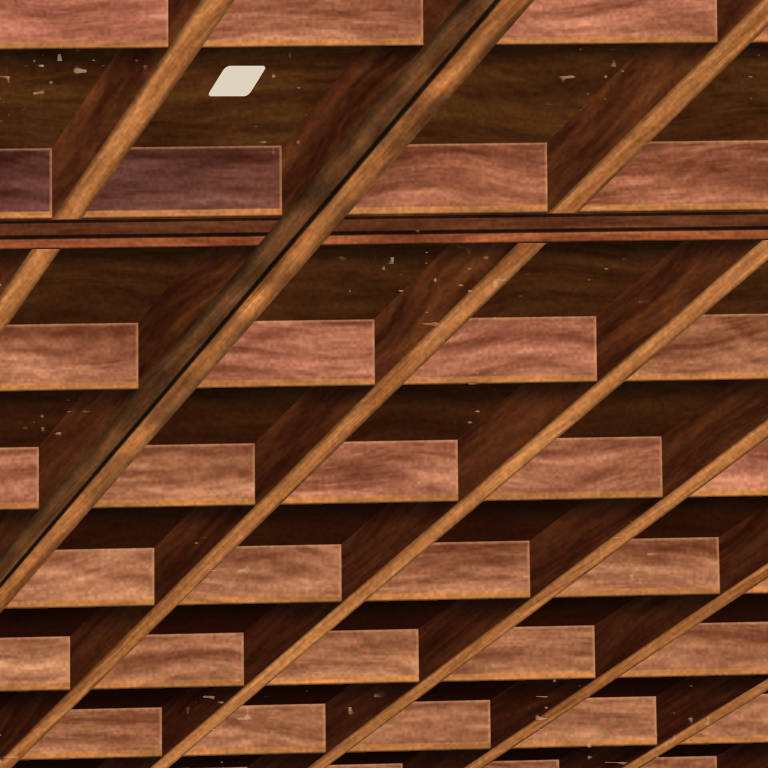
Write a Shadertoy shader that draws this pattern.

```glsl
// Underside of a timber grid ceiling seen at an angle: level joists cross slanted rafters.
// Both sets follow closed-form perspective; each cell is layered as ceiling, rafter side,
// joist face, rafter underside, then the heavy beams. Value noise supplies grain and wear.

float hash(vec2 p) {
    vec3 q = fract(vec3(p.xyx) * 0.1031);
    q += dot(q, q.yzx + 33.33);
    return fract((q.x + q.y) * q.z);
}

float noise(vec2 p) {
    vec2 i = floor(p), f = fract(p);
    f *= f * (3.0 - 2.0 * f);
    return mix(mix(hash(i), hash(i + vec2(1, 0)), f.x),
               mix(hash(i + vec2(0, 1)), hash(i + vec2(1, 1)), f.x), f.y);
}

// Streaks running along the x axis of p, bent by a slow wobble.
float grain(vec2 p) {
    p.y += 0.035 * noise(p * vec2(7, 12));
    return 0.45 * noise(p * vec2(8, 65)) + 0.33 * noise(p * vec2(18, 150))
         + 0.22 * noise(p * vec2(60, 300));
}

float rafterSpacing(float y) { return 0.2044 + 0.16 * y; }
float rafterCoord(vec2 p) { return (p.x + 0.406 - 0.69 * p.y) / rafterSpacing(p.y); }
float rafterX(float k, float y) { return k * rafterSpacing(y) - 0.406 + 0.69 * y; }
float rafterHalf(float k) { return k == 1.0 ? 0.13 : 0.06; }
float joistLine(float n) { return 1.1206 * pow(0.835, n) - 0.446; }

void mainImage(out vec4 fragColor, in vec2 fragCoord) {
    vec2 p = fragCoord / iResolution.y;
    float soft = max(0.9 / iResolution.y, 0.0012);

    // Joist rows: tilt slightly, stretch the rows above the heavy beam
    float v = p.y - p.x * (0.008 + 0.016 * (1.0 - p.y));
    float stretch = v > 0.675 ? 0.85 : 1.0;
    v -= 0.15 * max(v - 0.675, 0.0);
    float row = ceil(log((v + 0.446) / 1.1206) / log(0.835));
    float base = (v - joistLine(row)) / stretch;
    bool heavyRow = row == 0.0;
    float h = base - (heavyRow ? 0.039 : 0.0);
    float faceHeight = 0.093 - 0.0055 * row;

    // Rafter cells
    float k = rafterCoord(p);
    float cell = floor(k);
    float rightEdge = cell + 1.0 - rafterHalf(cell + 1.0);
    float seed = hash(vec2(cell + 17.0, row + 31.0));
    float along = grain(p + seed * vec2(7, 3));
    float slant = grain(vec2(p.y + p.x * 0.6, k * 0.2 + seed));

    // Ceiling boards, darker toward the lower rows
    float light = smoothstep(-0.1, 0.95, p.y);
    vec3 col = mix(vec3(0.12, 0.03, 0.01), vec3(0.34, 0.20, 0.08),
                   light * (0.25 + 0.95 * along));

    // Rafter side
    float side = (rafterCoord(p - vec2(0, faceHeight)) - rightEdge) * rafterSpacing(p.y);
    vec3 sideCol = mix(vec3(0.14, 0.04, 0.015), vec3(0.48, 0.27, 0.13),
                       slant * (0.45 + 0.55 * light) + 0.15 * seed - 0.08);
    col = mix(col, sideCol, smoothstep(-soft, soft, side));

    // Shadow cast below the joist in front
    float gap = (joistLine(row - 1.0) - v) / stretch;
    col *= mix(0.5, 1.0, smoothstep(0.0, 0.035, gap));

    // Joist face with pale end and lower lip
    float endGap = rafterX(rightEdge, p.y - h) - p.x;
    float curl = noise(vec2(p.x * 9.0 + seed * 40.0, h * 75.0 + 4.0 * noise(p * 14.0)));
    float tone = 0.95 * along + 0.3 * curl + 0.25 * seed - 0.3 * h / faceHeight;
    vec3 faceCol = mix(vec3(0.36, 0.17, 0.09), vec3(0.84, 0.58, 0.41), tone);
    faceCol *= mix(vec3(1), vec3(0.94, 0.84, 0.92), smoothstep(4.0, 1.0, row) * seed);
    if (heavyRow) faceCol *= mix(vec3(0.62, 0.58, 0.68), vec3(0.95, 0.9, 0.9), smoothstep(0.2, 0.6, p.x));
    faceCol = mix(faceCol, vec3(0.80, 0.57, 0.40),
                  0.55 * smoothstep(0.005, 0.001, min(endGap, faceHeight - h)));
    faceCol = mix(faceCol, vec3(0.75, 0.48, 0.27) * (0.75 + 0.5 * along),
                  smoothstep(0.012, 0.009, h));
    faceCol *= smoothstep(-0.001, 0.004, h) * 0.85 + 0.15;
    float face = smoothstep(-soft, soft, endGap) * smoothstep(-soft, soft, faceHeight - h);
    col = mix(col, faceCol, face);

    // Rafter underside; the heavy one has a groove
    float id = floor(k + 0.5);
    float halfWidth = rafterHalf(id);
    float t = (k - id) / halfWidth;
    float cover = smoothstep(-soft, soft, (1.0 - abs(t)) * halfWidth * rafterSpacing(p.y) * 0.7);
    float streak = grain(vec2(p.y * 1.5 + id, k * 0.35));
    vec3 rafterCol = mix(vec3(0.42, 0.22, 0.09), vec3(0.82, 0.54, 0.31),
                         streak + 0.3 * hash(vec2(id, 9)) - 0.1);
    rafterCol *= 1.0 - 0.35 * smoothstep(0.55, 1.0, abs(t));
    if (id == 1.0) {
        rafterCol *= mix(0.55, 0.95, smoothstep(-0.1, 0.2, t));
        rafterCol *= 1.0 - 0.75 * smoothstep(0.15, 0.03, abs(t));
        rafterCol *= 0.75 + 0.5 * noise(p * 28.0);
    }
    col = mix(col, rafterCol, cover);

    // Heavy joist underside covers every rafter but the heavy one
    if (heavyRow) {
        vec3 beamCol = mix(vec3(0.30, 0.13, 0.07), vec3(0.66, 0.38, 0.22), along);
        beamCol *= mix(1.25, 0.8, smoothstep(0.012, 0.017, base));
        beamCol *= 1.0 - 0.7 * smoothstep(0.004, 0.001, abs(base - 0.016));
        beamCol *= 1.0 - 0.6 * smoothstep(0.003, 0.001, abs(base - 0.036));
        beamCol *= smoothstep(-0.001, 0.004, base) * 0.85 + 0.15;
        float beam = smoothstep(soft, -soft, h);
        col = mix(col, beamCol, beam * (id == 1.0 ? 1.0 - cover : 1.0));
    }

    // Pale scuffs and fine surface roughness
    float scuff = smoothstep(0.87, 0.96, noise(p * vec2(90, 140)))
                * smoothstep(0.68, 0.85, noise(p * 11.0 + 5.0));
    col = mix(col, vec3(0.82, 0.68, 0.53), 0.6 * scuff);
    col *= 0.91 + 0.18 * noise(p * 240.0);

    // Slanted lamp plate
    vec2 q = p - vec2(0.3086, 0.8945);
    q = abs(vec2(q.x - 0.62 * q.y, q.y)) - vec2(0.021, 0.014);
    float plate = length(max(q, 0.0)) + min(max(q.x, q.y), 0.0) - 0.006;
    col = mix(col, vec3(0.87, 0.83, 0.74), smoothstep(soft, -soft, plate));

    fragColor = vec4(clamp(col, 0.0, 1.0), 1.0);
}
```
